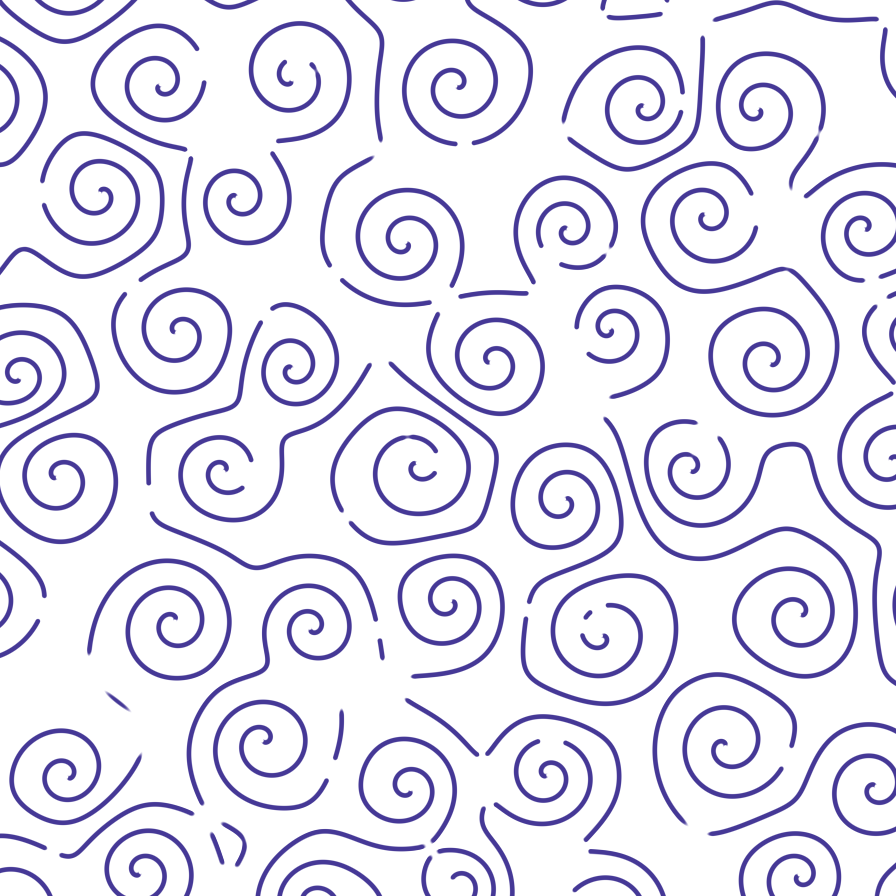
Reproduce this pattern procedurally as a WebGL 2 fragment shader.

```glsl
#version 300 es
precision highp float;
// Violet curls on white: thin round-ended lines that wind into spirals and flow between them.
// The lines are contours of one phase field: blended cones, rising or falling around jittered
// sites, plus a one-turn twist per site that opens closed rings into spirals.

#define SPACING 0.175      // distance between spiral sites
#define JITTER 0.065       // full range of site displacement
#define PITCH 0.035        // distance between neighbouring lines
#define HALF_WIDTH 0.0026  // half the stroke width
#define BLEND 0.031        // softness of the border between sites
#define FLATNESS 0.5       // slope below which a line ends
#define CORE 0.005         // empty radius at a spiral centre
#define BREAK_CELL 0.155   // spacing of scattered line breaks
#define SEED 37
#define INK vec3(0.27, 0.22, 0.59)
#define PAPER vec3(1.0)

uniform vec2 u_resolution;
out vec4 fragColor;

const float TAU = 6.2831853;

struct Flow {
    float phase;   // lines lie where fract(phase) is one half
    vec2 slope;    // gradient of the phase
    float centre;  // distance to the closest spiral centre
};

// Integer hash of a cell, two values in 0..1
vec2 hash(ivec2 cell, int salt) {
    uvec2 v = uvec2(cell + SEED + salt) * 1664525u + 1013904223u;
    v.x += v.y * 1664525u;
    v.y += v.x * 1664525u;
    v ^= v >> 16u;
    v.x += v.y * 1664525u;
    v.y += v.x * 1664525u;
    v ^= v >> 16u;
    return vec2(v >> 8u) / 16777216.0;
}

// Phase and its gradient, summed over a staggered grid of sites
Flow flowField(vec2 p) {
    float total = 0.0, height = 0.0, twist = 0.0, centre = 1.0;
    vec2 rise = vec2(0.0), pull = vec2(0.0), twistSlope = vec2(0.0);
    for (int row = -1; row <= 7; row++) {
        for (int col = -1; col <= 6; col++) {
            ivec2 cell = ivec2(col, row);
            vec2 traits = hash(cell, 100);
            vec2 signs = sign(hash(cell, 200) - 0.5);
            vec2 site = vec2(float(col) + 0.5 * float(row & 1), float(row) * 0.866) * SPACING;
            site += (hash(cell, 0) - 0.5) * JITTER;

            vec2 offset = p - site;
            float r = max(length(offset), 1e-4);
            vec2 outward = offset / r;

            // Cone of this site, weighted by closeness to its rim
            float rim = r - mix(0.075, 0.115, traits.x);
            float steepness = signs.x / (PITCH * mix(0.82, 1.15, traits.x));
            float weight = exp(-rim / BLEND);
            total += weight;
            height += weight * rim * steepness;
            rise += weight * steepness * (1.0 - rim / BLEND) * outward;
            pull += weight * outward / BLEND;

            // One turn of phase around the centre
            twist += signs.y * (atan(offset.y, offset.x) + TAU * traits.y) / TAU;
            twistSlope += signs.y * vec2(-outward.y, outward.x) / (TAU * r);
            centre = min(centre, r);
        }
    }
    height /= total;
    return Flow(height + twist, (rise + height * pull) / total + twistSlope, centre);
}

// Depth inside the nearest scattered break, positive where the line is removed
float breakDepth(vec2 p) {
    ivec2 home = ivec2(floor(p / BREAK_CELL));
    float depth = -1.0;
    for (int y = -1; y <= 1; y++) {
        for (int x = -1; x <= 1; x++) {
            ivec2 cell = home + ivec2(x, y);
            vec2 spot = (vec2(cell) + hash(cell, 300)) * BREAK_CELL;
            float radius = mix(0.010, 0.022, hash(cell, 400).x);
            depth = max(depth, radius - distance(p, spot));
        }
    }
    return depth;
}

// Distance to the closest stroke, with rounded ends
float strokeDistance(vec2 p) {
    Flow here = flowField(p);
    float steep = max(length(here.slope), 1e-3);
    float across = (fract(here.phase) - 0.5) / steep;
    if (abs(across) > 4.0 * HALF_WIDTH) return abs(across);

    // Cuts are measured on the line itself so ends stay square to it
    vec2 foot = p - across * here.slope / steep;
    Flow line = flowField(foot);
    float flatDepth = (FLATNESS - length(line.slope) * PITCH) * BLEND;
    float cut = max(max(flatDepth, CORE - line.centre), breakDepth(foot));
    return length(vec2(across, max(cut, 0.0)));
}

void main() {
    float side = min(u_resolution.x, u_resolution.y);
    float pixel = 1.0 / side;
    float d = strokeDistance(gl_FragCoord.xy / side);
    float ink = 1.0 - smoothstep(-0.75 * pixel, 0.75 * pixel, d - HALF_WIDTH);
    fragColor = vec4(mix(PAPER, INK, ink), 1.0);
}
```
